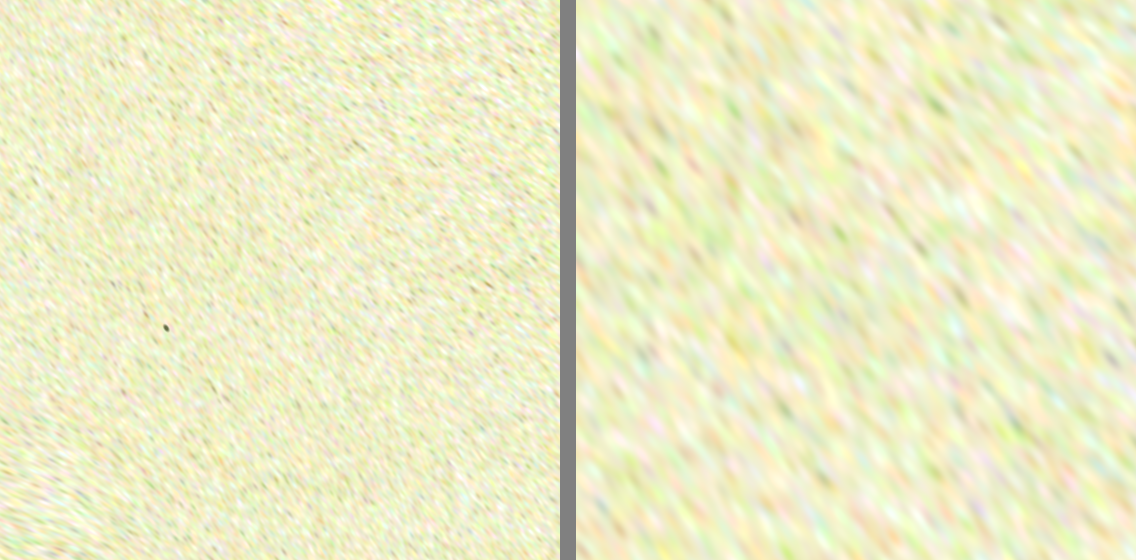
Left, the full canvas; right, a detail of the centre.
Write a WebGL 2 fragment shader that draws this texture.

```glsl
#version 300 es
precision highp float;
// Pale cream-yellow surface of fine, slanted, softly tinted grains with one dark fleck.

#define GRAIN_CELLS 150.0   // grain cells across the canvas
#define GRAIN_LENGTH 1.1    // half-length, in cells
#define GRAIN_WIDTH 0.45    // half-width, in cells
#define BASE_COLOR vec3(0.943, 0.942, 0.79)
#define LIGHT_AMOUNT 0.045  // light and dark grains
#define TINT_AMOUNT 0.045   // pink and green grains
#define BLUE_AMOUNT 0.10    // yellow and lavender grains
#define PATCH_AMOUNT 0.014  // broad pale and yellow clouds
#define FLECK_CENTER vec2(0.297, 0.414)
#define FLECK_COLOR vec3(0.33, 0.36, 0.20)

uniform vec2 u_resolution;
out vec4 fragColor;

vec3 hash3(vec2 cell) {
    vec3 p = fract(cell.xyx * vec3(0.1031, 0.1030, 0.0973));
    p += dot(p, p.yxz + 33.33);
    return fract((p.xxy + p.yzz) * p.zyx);
}

// Weight of the lower-left corner, where grains lie flatter and longer
float cornerWeight(vec2 uv) {
    return 1.0 - smoothstep(0.08, 0.36, length(uv * vec2(1.1, 0.9)));
}

// Slant of the grains in radians
float grainAngle(vec2 uv) {
    float upperRight = smoothstep(0.9, 1.9, uv.x + uv.y);
    float sway = 4.0 * sin(7.0 * uv.x + 4.0 * uv.y);
    return radians(-51.0 + 26.0 * cornerWeight(uv) + 15.0 * upperRight + sway);
}

// Sum of soft, stretched grains scattered one per cell, each with a random tint
vec3 grainField(vec2 uv) {
    vec2 p = uv * GRAIN_CELLS;
    vec2 home = floor(p);
    float angle = grainAngle(uv);
    vec2 along = vec2(cos(angle), sin(angle));
    vec2 across = vec2(-along.y, along.x);
    float halfLength = GRAIN_LENGTH * (1.0 + 0.5 * cornerWeight(uv));
    vec3 sum = vec3(0.0);
    for (int j = -3; j <= 3; j++) {
        for (int i = -3; i <= 3; i++) {
            vec2 cell = home + vec2(i, j);
            vec3 place = hash3(cell + 17.0);
            vec3 tint = hash3(cell + 271.0) * 2.0 - 1.0;
            tint.x -= 2.2 * step(0.97, place.z);   // a few darker grains
            vec2 d = p - cell - place.xy;
            vec2 q = vec2(dot(d, along) / halfLength, dot(d, across) / GRAIN_WIDTH);
            sum += tint * exp(-dot(q, q));
        }
    }
    return sum;
}

// Broad clouds from layered sines, each layer turned and finer
float clouds(vec2 uv) {
    float sum = 0.0;
    float weight = 1.0;
    vec2 p = uv * 9.0;
    for (int i = 0; i < 4; i++) {
        sum += weight * sin(p.x + 1.3 * sin(p.y)) * sin(p.y + 0.9 * sin(p.x + 2.0));
        p = mat2(1.3, 1.1, -1.1, 1.3) * p + 3.7;
        weight *= 0.75;
    }
    return sum;
}

// Coverage of the single soft-edged fleck
float fleck(vec2 uv) {
    vec2 d = uv - FLECK_CENTER;
    vec2 along = normalize(vec2(0.55, -0.83));
    vec2 q = vec2(dot(d, along) / 0.0095, dot(d, vec2(-along.y, along.x)) / 0.0055);
    return 1.0 - smoothstep(0.25, 1.1, length(q));
}

void main() {
    vec2 uv = gl_FragCoord.xy / u_resolution.y;

    // Grain contrast grows toward the upper right
    float contrast = mix(0.9, 1.2, smoothstep(0.9, 1.8, uv.x + uv.y));
    vec3 grain = grainField(uv) * contrast;

    vec3 color = BASE_COLOR;
    color += LIGHT_AMOUNT * grain.x;
    color += TINT_AMOUNT * grain.y * vec3(1.0, -0.7, 0.2);
    color += BLUE_AMOUNT * grain.z * vec3(0.0, 0.05, 1.0);
    color += PATCH_AMOUNT * clouds(uv) * vec3(0.15, 0.2, 1.0);

    color = mix(color, FLECK_COLOR, 0.9 * fleck(uv));
    fragColor = vec4(clamp(color, 0.0, 1.0), 1.0);
}
```
